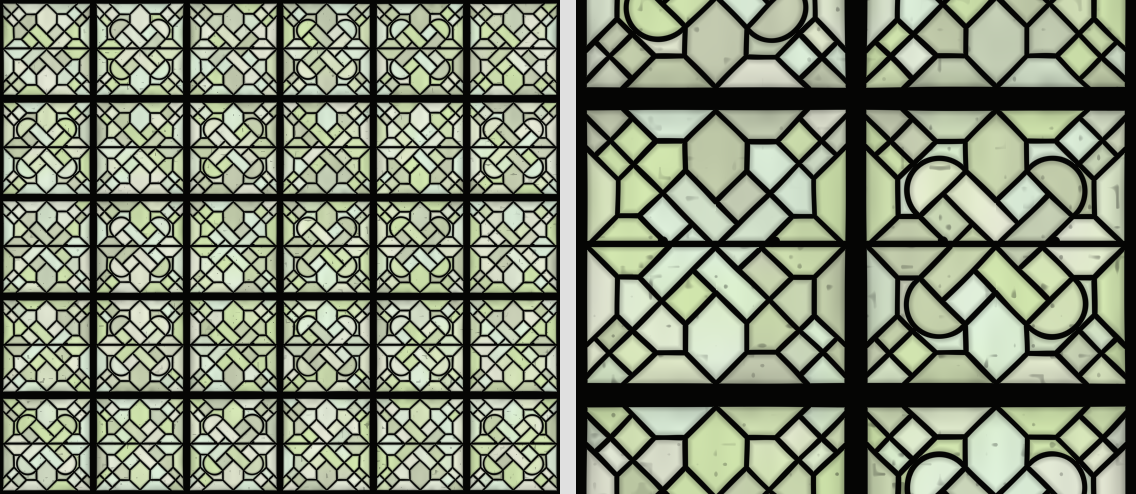
Left, the full canvas; right, a detail of the centre.
Write a Shadertoy shader that draws this pattern.

```glsl
const vec2 PANELS = vec2(6.0, 5.0);      // panels across and down
const vec2 CELL = vec2(1.0, 1.059);      // panel pitch, in panel widths
const vec2 GLASS = vec2(0.461, 0.488);   // half size of the glazed opening
const float NOTCH = 0.164;               // half width of the woven cross arms (x - y)
const float CROSS = 0.383;               // reach of the cross arms (x + y)
const float RING = 0.594;                // inner edge of the corner quarries (x + y)
const float CORNER = 0.758;              // cut across the corner quarries (x + y)
const float SHOULDER = 0.5 * (CROSS - NOTCH);
const float LOBE_SHIFT = 0.015;
const float LEAD = 0.0092;               // half width of the leads
const float SADDLE = 0.0115;             // half width of the saddle bar
const float SADDLE_Y = 0.011;
const float WOBBLE = 0.007;
const vec3 IRON = vec3(0.018, 0.020, 0.016);
const vec3 MINT = vec3(0.85, 0.92, 0.84);
const vec3 CREAM = vec3(0.89, 0.90, 0.83);
const vec3 LIME = vec3(0.79, 0.88, 0.64);
const vec3 GREY = vec3(0.74, 0.77, 0.66);

float hash(vec2 p) {
    return fract(sin(dot(p, vec2(127.1, 311.7))) * 43758.5453);
}

// Value noise over the canvas that wraps after "count" cells
float wrapNoise(vec2 uv, vec2 count) {
    vec2 p = uv * count, i = floor(p), f = fract(p);
    f = f * f * (3.0 - 2.0 * f);
    vec2 a = mod(i, count), b = mod(i + 1.0, count);
    return mix(mix(hash(a), hash(vec2(b.x, a.y)), f.x),
               mix(hash(vec2(a.x, b.y)), hash(b), f.x), f.y);
}

float segment(vec2 p, vec2 a, vec2 b) {
    vec2 d = b - a;
    return length(p - a - d * clamp(dot(p - a, d) / dot(d, d), 0.0, 1.0));
}

// Half of a long hexagon and the branch that leaves its shoulder
float hexagonLeads(vec2 p, float edge) {
    vec2 low = vec2(SHOULDER, CROSS - SHOULDER);
    vec2 high = vec2(SHOULDER, edge - SHOULDER);
    vec2 node = vec2(RING - high.y, high.y);
    float d = min(segment(p, vec2(0.0, NOTCH), low), segment(p, low, high));
    d = min(d, min(segment(p, high, vec2(0.0, edge)), segment(p, high, node)));
    return min(d, segment(p, node, node + 0.3));
}

float lobeDistance(vec2 q) {
    float radius = length(vec2(NOTCH * 0.70711, LOBE_SHIFT));
    return length(q - 0.5 * CROSS - LOBE_SHIFT * 0.70711) - radius;
}

float leadDistance(vec2 p, bool lobed) {
    vec2 q = abs(p);
    float d = min(hexagonLeads(q, GLASS.y), hexagonLeads(q.yx, GLASS.x));
    vec2 top = vec2(RING - GLASS.y + SHOULDER, GLASS.y - SHOULDER);
    vec2 side = vec2(GLASS.x - SHOULDER, RING - GLASS.x + SHOULDER);
    float step2 = 0.5 * (CORNER - RING);
    d = min(d, min(segment(q, top, side), segment(q, top + step2, side + step2)));
    d = min(d, segment(q, vec2(SHOULDER, CROSS - SHOULDER), vec2(CROSS - SHOULDER, SHOULDER)));
    // Over and under joints of the weave
    vec2 w = p.x * p.y > 0.0 ? q : q.yx;
    d = min(d, segment(w, vec2(0.0, NOTCH), vec2(0.5 * NOTCH)));
    // Diagonal, interrupted by the lobe
    float diagonal = abs(q.x - q.y) * 0.70711;
    if (lobed && q.x + q.y > CROSS) {
        float lobe = lobeDistance(q);
        return min(d, min(abs(lobe), lobe < 0.0 ? 1.0 : diagonal));
    }
    return min(d, diagonal);
}

// Number that is constant within each pane
float paneKey(vec2 p, bool lobed) {
    vec2 q = abs(p), s = vec2(p.x < 0.0 ? -1.0 : 1.0, p.y < 0.0 ? -1.0 : 1.0);
    bool wide = q.x > q.y;
    vec2 m = wide ? q.yx : q;
    float edge = wide ? GLASS.x : GLASS.y, sum = q.x + q.y, rise = m.y - m.x;
    float half2 = wide ? 1.0 : 0.0, kind = 5.0;
    if (sum < CROSS && rise < NOTCH) {
        kind = 0.0;
        if (sum < NOTCH) s = wide ? vec2(s.x) : vec2(-s.y, s.y);
    } else if (m.x < SHOULDER && sum < edge && rise > NOTCH) {
        kind = 1.0;
        s *= wide ? vec2(1.0, 0.0) : vec2(0.0, 1.0);
    } else if (m.y > edge - SHOULDER && rise > 2.0 * (edge - SHOULDER) - RING) {
        kind = 2.0;
    } else if (sum > RING) {
        kind = sum > CORNER ? 4.0 : 3.0;
    } else if (lobed && lobeDistance(q) < 0.0) {
        kind = 6.0;
        half2 = 0.0;
    }
    return kind + 8.0 * half2 + 16.0 * (s.x + 1.0) + 48.0 * (s.y + 1.0);
}

void mainImage(out vec4 fragColor, in vec2 fragCoord) {
    vec2 uv = fragCoord / iResolution.xy;
    vec2 panel = floor(uv * PANELS);
    vec2 p = (fract(uv * PANELS) - 0.5) * CELL;
    float aa = 0.75 * PANELS.x / iResolution.x;
    bool lobed = (mod(panel.x + step(4.0, panel.x), 2.0) > 0.5) != (mod(panel.y, 3.0) < 0.5);
    vec2 bend = vec2(wrapNoise(uv, vec2(42.0, 35.0)), wrapNoise(uv + 0.5, vec2(36.0, 40.0))) - 0.5;
    vec2 g = p + WOBBLE * bend;

    // Glass: a tint for each pane, streaks and grime
    vec2 seed = vec2(paneKey(g, lobed), panel.x * 7.0 + panel.y * 53.0);
    float pick = hash(seed), shade = hash(seed + 19.3);
    vec3 glass = mix(MINT, CREAM, smoothstep(0.15, 0.55, pick));
    glass = mix(glass, LIME, smoothstep(0.52, 0.85, pick) * 0.85);
    glass = mix(glass, GREY, smoothstep(0.55, 0.95, shade) * 0.85);
    float streak = wrapNoise(uv, vec2(96.0, 30.0)), cloud = wrapNoise(uv, vec2(18.0, 15.0));
    glass *= 0.94 + 0.06 * streak + 0.05 * cloud + 0.02 * (hash(panel + 3.7) - 0.5);
    glass = mix(glass, LIME, 0.3 * smoothstep(0.6, 0.95, cloud));
    vec2 inset = GLASS - abs(p);
    float rim = min(inset.x, inset.y);
    glass *= 1.0 - 0.22 * streak * smoothstep(0.09, 0.0, rim);
    glass *= 1.0 - 0.35 * smoothstep(0.86, 0.97, wrapNoise(uv, vec2(180.0, 150.0))) * cloud;

    // Leads, saddle bar with its ties, and the iron frame
    float metal = leadDistance(g, lobed) - LEAD * (0.9 + 0.25 * streak);
    metal = min(metal, abs(p.y - SADDLE_Y) - SADDLE);
    vec2 tie = vec2(abs(p.x - 0.01) - 0.2, p.y - SADDLE_Y - 0.008);
    metal = min(metal, length(tie) - 0.019);
    metal = min(metal, rim - 0.006 * (cloud - 0.5));
    glass *= 1.0 - 0.18 * smoothstep(0.022, 0.0, metal);
    fragColor = vec4(mix(IRON, glass, smoothstep(-aa, aa, metal)), 1.0);
}
```
